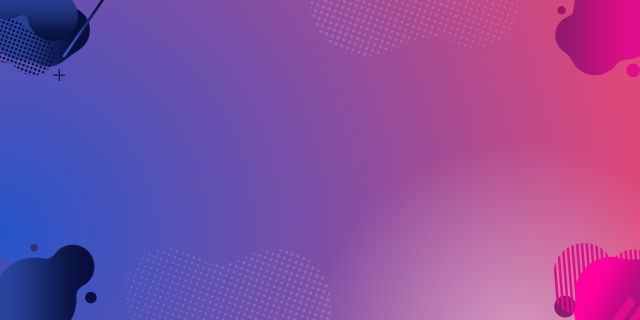
Give the GLSL for this background, as a WebGL 1 fragment shader.

```glsl
precision highp float;
// Blue to rose gradient with a pale glow, liquid corner blobs and halftone dots.

uniform vec2 u_resolution;

// Lengths are in hundredths of the canvas height.
#define GLOW_CENTER vec2(161.5, -9.4)
#define GLOW_RADIUS 65.0
#define GLOW_STRENGTH 0.72
#define HALFTONE_STEP 1.9
#define HALFTONE_ALPHA 0.19
#define NAVY_DOT_STEP 1.3
#define STRIPE_STEP 1.5
#define NAVY vec3(0.03, 0.06, 0.24)
#define ROYAL vec3(0.16, 0.26, 0.61)
#define PLUM vec3(0.56, 0.10, 0.42)
#define MAGENTA vec3(0.88, 0.05, 0.54)
#define HOT_PINK vec3(1.0, 0.0, 0.62)

float disc(vec2 p, vec2 center, float radius) {
  return length(p - center) - radius;
}

float capsule(vec2 p, vec2 a, vec2 b, float radius) {
  vec2 ab = b - a;
  float t = clamp(dot(p - a, ab) / dot(ab, ab), 0.0, 1.0);
  return length(p - a - ab * t) - radius;
}

// Smooth union of two distances
float fuse(float a, float b, float k) {
  float h = max(k - abs(a - b), 0.0) / k;
  return min(a, b) - h * h * k * 0.25;
}

// Distance to a rotated grid of dots
float dotGrid(vec2 p, float spacing, float radius) {
  vec2 q = mat2(0.94, 0.34, -0.34, 0.94) * p / spacing;
  return length(fract(q) - 0.5) * spacing - radius;
}

// Antialiased coverage of a distance
float cover(float d) {
  return clamp(0.5 - d * u_resolution.y / 100.0, 0.0, 1.0);
}

vec3 backdrop(vec2 p) {
  float t = length(p - vec2(0.0, 27.0)) / 100.0;
  vec3 blue = vec3(0.15, 0.33, 0.79);
  vec3 violet = vec3(0.49, 0.31, 0.65);
  vec3 rose = vec3(0.87, 0.28, 0.48);
  vec3 col = mix(blue, violet, clamp(t, 0.0, 1.0));
  col = mix(col, rose, clamp(t - 1.0, 0.0, 1.0));
  float glow = max(1.0 - length(p - GLOW_CENTER) / GLOW_RADIUS, 0.0);
  return mix(col, vec3(0.87, 0.74, 0.86), glow * GLOW_STRENGTH);
}

vec3 halftones(vec3 col, vec2 p) {
  float upper = fuse(disc(p, vec2(114.6, 100.0), 17.7), disc(p, vec2(149.0, 98.0), 13.0), 4.0);
  upper = fuse(upper, disc(p, vec2(132.0, 98.0), 10.0), 5.0);
  float lower = fuse(disc(p, vec2(53.4, 8.3), 14.3), disc(p, vec2(86.0, 4.7), 17.5), 4.0);
  lower = fuse(lower, disc(p, vec2(70.0, 6.0), 11.0), 5.0);
  float size = mix(0.3, 0.55, 1.0 - clamp(abs(p.x - 103.0) / 60.0, 0.0, 1.0));
  float d = max(dotGrid(p, HALFTONE_STEP, size), min(upper, lower));
  return mix(col, vec3(0.9, 0.8, 1.0), cover(d) * HALFTONE_ALPHA);
}

vec3 topLeft(vec3 col, vec2 p) {
  float back = fuse(disc(p, vec2(20.8, 90.6), 7.3), disc(p, vec2(15.1, 86.5), 7.3), 3.0);
  back = fuse(back, disc(p, vec2(6.5, 89.0), 7.8), 3.0);
  col = mix(col, mix(ROYAL, NAVY, smoothstep(5.0, 24.0, p.x)), cover(back));
  float patch = fuse(disc(p, vec2(10.4, 83.0), 6.6), disc(p, vec2(2.0, 87.5), 7.0), 3.0);
  col = mix(col, NAVY, cover(max(patch, dotGrid(p, NAVY_DOT_STEP, 0.4))));
  float front = fuse(disc(p, vec2(16.5, 95.0), 7.8), disc(p, vec2(2.0, 101.5), 7.5), 4.0);
  col = mix(col, mix(NAVY, ROYAL * 0.88, smoothstep(87.0, 100.0, p.y)), cover(front));
  // Slanted stroke and plus sign
  float stroke = capsule(p, vec2(20.0, 82.5), vec2(32.2, 100.2), 0.4);
  col = mix(col, mix(vec3(0.22, 0.33, 0.72), NAVY, smoothstep(85.0, 99.0, p.y)), cover(stroke));
  vec2 q = abs(p - vec2(18.5, 76.5));
  float plus = max(min(q.x, q.y) - 0.18, max(q.x, q.y) - 1.8);
  return mix(col, NAVY, cover(plus));
}

vec3 bottomLeft(vec3 col, vec2 p) {
  float blob = fuse(disc(p, vec2(22.7, 16.7), 6.8), disc(p, vec2(10.9, 6.5), 13.0), 3.0);
  col = mix(col, mix(ROYAL, NAVY, smoothstep(0.0, 27.0, p.x)), cover(blob));
  col = mix(col, vec3(0.17, 0.20, 0.50), cover(disc(p, vec2(10.7, 22.6), 1.2)));
  col = mix(col, vec3(0.28, 0.30, 0.68), cover(disc(p, vec2(0.3, 17.4), 2.1)));
  return mix(col, NAVY, cover(disc(p, vec2(28.4, 7.0), 1.8)));
}

vec3 topRight(vec3 col, vec2 p) {
  float blob = fuse(disc(p, vec2(179.7, 89.0), 6.2), disc(p, vec2(186.0, 84.6), 8.1), 2.0);
  blob = fuse(blob, disc(p, vec2(194.0, 96.0), 14.8), 2.0);
  blob = min(blob, disc(p, vec2(175.5, 96.8), 1.3));
  blob = min(blob, disc(p, vec2(197.9, 78.0), 2.1));
  return mix(col, mix(PLUM, MAGENTA, smoothstep(172.0, 199.0, p.x)), cover(blob));
}

vec3 bottomRight(vec3 col, vec2 p) {
  col = mix(col, PLUM, cover(disc(p, vec2(176.6, 4.2), 3.4)));
  // Striped blob
  float region = fuse(disc(p, vec2(182.5, 14.5), 9.5), disc(p, vec2(198.0, 14.0), 8.0), 3.0);
  region = fuse(region, disc(p, vec2(179.5, 8.0), 6.0), 3.0);
  float stripe = (abs(fract((p.x + 0.08 * p.y) / STRIPE_STEP) - 0.5) - 0.27) * STRIPE_STEP;
  col = mix(col, MAGENTA, cover(max(region, stripe)));
  // Solid blob with two bright strokes
  float blob = fuse(disc(p, vec2(191.0, 8.5), 11.2), disc(p, vec2(200.0, 7.5), 11.5), 2.0);
  blob = fuse(blob, disc(p, vec2(186.0, 2.0), 6.5), 2.0);
  float shade = smoothstep(183.0, 200.0, p.x - 0.5 * (p.y - 8.0));
  col = mix(col, mix(HOT_PINK, vec3(0.70, 0.05, 0.49), shade), cover(blob));
  float strokes = capsule(p, vec2(193.0, 0.0), vec2(197.0, 5.5), 1.4);
  strokes = min(strokes, capsule(p, vec2(198.0, 0.0), vec2(201.0, 4.0), 1.1));
  return mix(col, MAGENTA, cover(strokes));
}

void main() {
  vec2 p = 100.0 * gl_FragCoord.xy / u_resolution.y;
  vec3 col = halftones(backdrop(p), p);
  col = bottomLeft(topLeft(col, p), p);
  col = bottomRight(topRight(col, p), p);
  gl_FragColor = vec4(col, 1.0);
}
```
